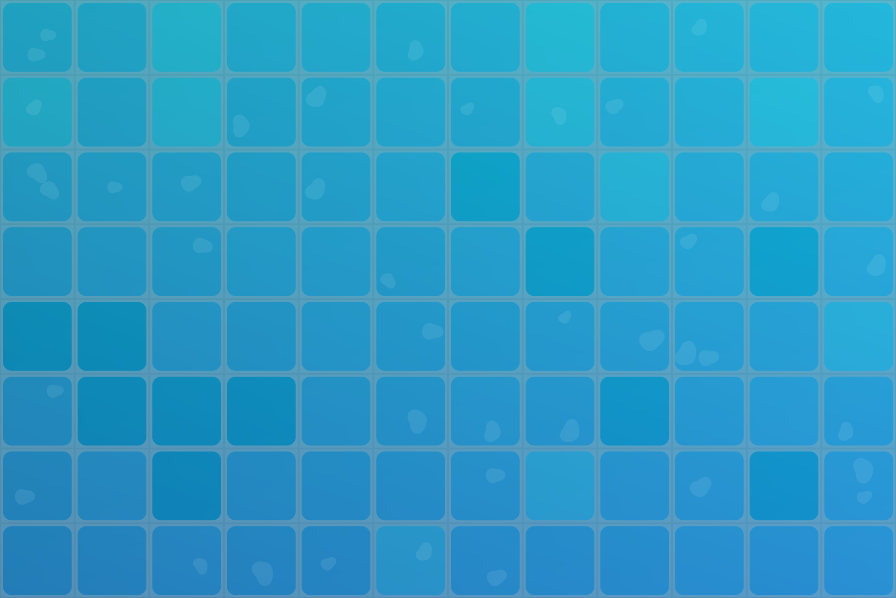
Write a Shadertoy shader that draws this pattern.

```glsl
// Blue-to-teal pool tiles with rounded corners, pale grout and faint water blots.

const vec2 GRID = vec2(12.0, 8.0);   // tiles across and down
const float TILE_HALF = 0.46;        // half side of a tile, in cells
const float CORNER = 0.115;          // corner radius, in cells
const int BLOTS = 2;                 // possible blots per tile

float hash(vec2 cell, float seed) {
    uvec2 c = uvec2(cell);
    uint n = c.x * 374761393u + c.y * 668265263u + uint(seed) * 974711u;
    n = (n ^ (n >> 13)) * 1274126177u;
    n = (n ^ (n >> 15)) * 2246822519u;
    n ^= n >> 16;
    return float(n & 65535u) / 65536.0;
}

float roundedBox(vec2 p, float halfSide, float radius) {
    vec2 q = abs(p) - halfSide + radius;
    return length(max(q, 0.0)) + min(max(q.x, q.y), 0.0) - radius;
}

// Lopsided pebble: a circle bent by two low harmonics.
float pebble(vec2 p, float radius, float turn) {
    float a = atan(p.y, p.x) + turn;
    float bend = 1.0 + 0.16 * cos(2.0 * a) + 0.09 * cos(3.0 * a + turn);
    return length(p) - radius * bend;
}

float cover(float dist, float pixel) {
    return 1.0 - smoothstep(-0.5 * pixel, 0.5 * pixel, dist);
}

// Deep blue at the bottom to turquoise at the top, brighter to the right.
vec3 waterColor(vec2 uv) {
    vec3 color = mix(vec3(0.150, 0.525, 0.775), vec3(0.130, 0.675, 0.805), uv.y);
    return color * mix(0.93, 1.07, uv.x);
}

// A few tiles are deeper, a few are greener, the rest vary slightly.
vec3 tileTint(float pick, float shade) {
    vec3 deep = vec3(-0.080, -0.012, -0.028) * step(pick, 0.095);
    vec3 green = vec3(0.010, 0.045, 0.010) * step(0.915, pick);
    return deep + green + 0.008 * (shade - 0.5);
}

float blotCover(vec2 p, vec2 cell, float pixel) {
    float total = 0.0;
    for (int i = 0; i < BLOTS; i++) {
        float s = 10.0 * float(i + 1);
        vec2 center = 0.62 * (vec2(hash(cell, s), hash(cell, s + 1.0)) - 0.5);
        float radius = mix(0.08, 0.15, hash(cell, s + 2.0));
        float turn = 6.2832 * hash(cell, s + 3.0);
        float present = step(hash(cell, s + 4.0), 0.22);
        total = max(total, present * cover(pebble(p - center, radius, turn), pixel));
    }
    return total;
}

void mainImage(out vec4 fragColor, in vec2 fragCoord) {
    vec2 uv = fragCoord / iResolution.xy;
    vec2 grid = uv * GRID;
    vec2 cell = floor(grid);
    vec2 p = fract(grid) - 0.5;
    float pixel = GRID.y / iResolution.y;
    vec3 water = waterColor(uv);

    // Grout with a faint seam along its middle
    vec3 grout = mix(water, vec3(0.7), 0.35);
    float seam = 0.5 - max(abs(p.x), abs(p.y));
    grout *= 1.0 - 0.05 * cover(seam - 0.012, pixel);

    // Tile body and its blots
    float pick = hash(cell, 1.0);
    vec3 tile = water + tileTint(pick, hash(cell, 2.0));
    float plain = step(0.095, pick) * step(pick, 0.955);
    tile = mix(tile, vec3(0.85, 0.95, 0.95), 0.10 * plain * blotCover(p, cell, pixel));

    float inside = cover(roundedBox(p, TILE_HALF, CORNER), pixel);
    fragColor = vec4(mix(grout, tile, inside), 1.0);
}
```
